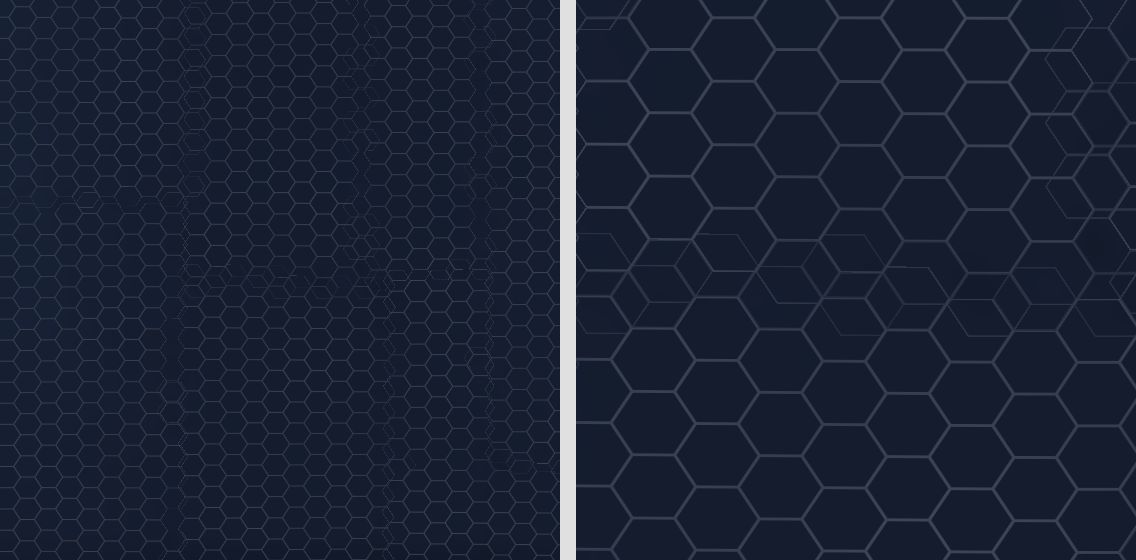
Left, the full canvas; right, a detail of the centre.
This pattern is drawn by a WebGL 2 fragment shader. Its source:

```glsl
#version 300 es
precision highp float;

#define COLUMNS 26.6
#define ROWS 26.5
#define LINE_WIDTH 0.0017
#define LINE_STRENGTH 0.92
#define SEAM_OVERLAP 0.006
#define SEAM_JITTER 0.026
#define BEND 0.003
#define FILL_COLOR vec3(0.078, 0.110, 0.178)
#define GLOW_COLOR vec3(0.095, 0.134, 0.212)
#define LINE_COLOR vec3(0.245, 0.275, 0.340)

uniform vec2 u_resolution;
out vec4 fragColor;

const int PANEL_COUNT = 8;

// Panel rectangles: left, bottom, right, top
const vec4 PANELS[PANEL_COUNT] = vec4[PANEL_COUNT](
  vec4(-0.1, 0.64, 0.345, 1.1), vec4(-0.1, -0.1, 0.315, 0.64),
  vec4(0.340, 0.495, 0.645, 1.1), vec4(0.315, -0.1, 0.695, 0.495),
  vec4(0.645, 0.510, 0.855, 1.1), vec4(0.695, -0.1, 0.875, 0.510),
  vec4(0.865, 0.17, 1.1, 1.1), vec4(0.875, -0.1, 1.1, 0.17));

// Lattice shift of each panel, in columns and rows
const vec2 PHASES[PANEL_COUNT] = vec2[PANEL_COUNT](
  vec2(0.90, 0.32), vec2(0.72, 0.60), vec2(0.62, 0.12), vec2(0.90, 0.52),
  vec2(1.06, 0.26), vec2(1.18, 0.76), vec2(1.32, 0.42), vec2(1.18, 0.76));

float hash(vec2 p) {
  vec3 q = fract(p.xyx * vec3(0.1031, 0.1030, 0.0973));
  q += dot(q, q.yzx + 33.33);
  return fract((q.x + q.y) * q.z);
}

vec2 gradient(vec2 cell) {
  float angle = 6.28318 * hash(cell + 17.0);
  return vec2(cos(angle), sin(angle));
}

float gradientNoise(vec2 p) {
  vec2 i = floor(p), f = p - i;
  vec2 w = f * f * f * (f * (f * 6.0 - 15.0) + 10.0);
  float a = dot(gradient(i), f);
  float b = dot(gradient(i + vec2(1, 0)), f - vec2(1, 0));
  float c = dot(gradient(i + vec2(0, 1)), f - vec2(0, 1));
  float d = dot(gradient(i + 1.0), f - 1.0);
  return mix(mix(a, b, w.x), mix(c, d, w.x), w.y);
}

float boxDistance(vec2 p, vec4 box) {
  vec2 d = max(box.xy - p, p - box.zw);
  return max(d.x, d.y);
}

// Offset from the nearest centre of a flat-topped hexagon of height one
vec2 hexOffset(vec2 p) {
  vec2 period = vec2(1.7320508, 1.0);
  vec2 a = mod(p, period) - 0.5 * period;
  vec2 b = mod(p + 0.5 * period, period) - 0.5 * period;
  return dot(a, a) < dot(b, b) ? a : b;
}

float hexEdgeDistance(vec2 p) {
  p = abs(p);
  return 0.5 - max(p.y, 0.8660254 * p.x + 0.5 * p.y);
}

void main() {
  vec2 uv = gl_FragCoord.xy / u_resolution;
  float pixel = 1.0 / min(u_resolution.x, u_resolution.y);
  vec2 bend = BEND * vec2(gradientNoise(uv * 2.3 + 4.0), gradientNoise(uv * 2.3 + 31.0));
  vec2 latticeScale = vec2(COLUMNS * 0.8660254, ROWS);

  // Whole cells belong to a panel, so seams zigzag and double up
  float line = 0.0;
  float cellTone = 0.0;
  float seam = 0.0;
  for (int i = 0; i < PANEL_COUNT; i++) {
    vec2 p = (uv + bend) * latticeScale + PHASES[i] * vec2(0.8660254, 1.0);
    vec2 offset = hexOffset(p);
    vec2 centre = uv - offset / latticeScale;
    vec2 cellId = floor((p - offset) * vec2(2.309401, 2.0) + 0.5);
    float random = hash(cellId + float(i) * 37.0);
    float wander = 0.012 * gradientNoise(centre * 9.0 + 7.0);
    float reach = boxDistance(centre, PANELS[i]) + wander + SEAM_JITTER * (random - 0.5);
    float owned = step(reach, SEAM_OVERLAP);
    float fade = mix(0.45, 1.0, smoothstep(0.012, -0.025, reach));
    float edge = hexEdgeDistance(offset) / ROWS;
    float stroke = clamp((0.5 * LINE_WIDTH - edge) / pixel + 0.5, 0.0, 1.0);
    line = max(line, stroke * owned * fade);
    cellTone = mix(cellTone, random - 0.5, owned);
    seam = max(seam, smoothstep(0.03, 0.0, abs(boxDistance(uv, PANELS[i]))));
  }

  // Soft light from the left and top, darker towards the lower middle
  float glow = 0.75 * smoothstep(0.45, 0.0, uv.x) + 0.25 * smoothstep(0.7, 1.0, uv.x);
  glow *= mix(0.35, 1.0, smoothstep(0.0, 0.55, uv.y));
  vec3 color = mix(FILL_COLOR, GLOW_COLOR, glow);
  float smudge = gradientNoise(uv * 22.0);
  color *= 1.0 + 0.03 * cellTone + 0.03 * gradientNoise(uv * 5.0) + 0.09 * seam * smudge;
  color *= mix(0.93, 1.0, smoothstep(0.0, 0.06, uv.y));

  // Thin lines with uneven wear
  float wear = 0.9 + 0.3 * gradientNoise(uv * 7.0 + 51.0);
  color = mix(color, LINE_COLOR, clamp(line * wear * LINE_STRENGTH, 0.0, 1.0));
  fragColor = vec4(color, 1.0);
}
```
